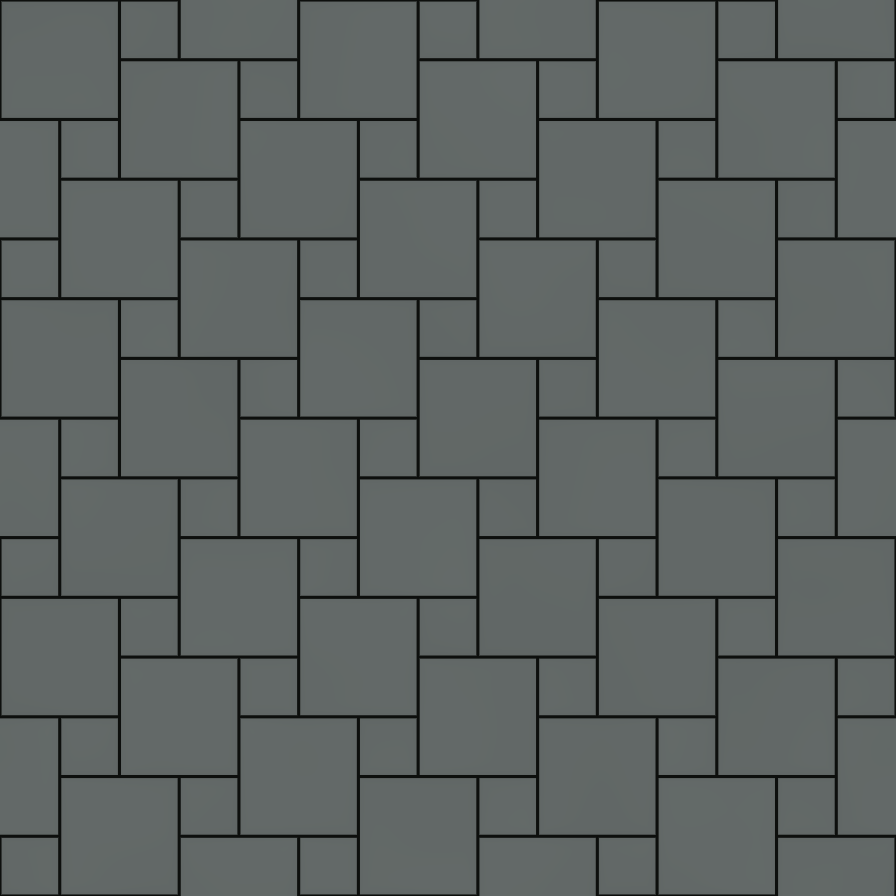
A Shadertoy shader for this pattern:

```glsl
// Hopscotch paving: large and small grey slabs separated by thin dark joints.

const float REPEATS = 3.0;              // pattern periods per canvas side
const float CELLS = 5.0 * REPEATS;      // small-slab widths per canvas side
const float JOINT_HALF_WIDTH = 0.026;   // in small-slab widths
const vec3 SLAB_COLOR = vec3(0.386, 0.410, 0.405);
const vec3 JOINT_COLOR = vec3(0.050, 0.058, 0.050);

float hash(vec2 p) {
    vec3 q = fract(p.xyx * vec3(0.1031, 0.1030, 0.0973));
    q += dot(q, q.yzx + 33.33);
    return fract((q.x + q.y) * q.z);
}

// Value noise that wraps after a whole number of lattice steps
float tiledNoise(vec2 p, float period) {
    vec2 cell = floor(p);
    vec2 f = fract(p);
    f = f * f * (3.0 - 2.0 * f);
    vec2 a = mod(cell, period);
    vec2 b = mod(cell + 1.0, period);
    return mix(mix(hash(a), hash(vec2(b.x, a.y)), f.x),
               mix(hash(vec2(a.x, b.y)), hash(b), f.x), f.y);
}

// Returns the slab's corner cell (xy) and its side length (z)
vec3 findSlab(vec2 p) {
    vec2 cell = floor(p);
    float kind = mod(cell.x - 2.0 * cell.y, 5.0);
    if (kind > 1.5 && kind < 2.5) return vec3(cell, 1.0);
    // Kinds 0, 1, 3 and 4 are the four quarters of a large slab
    vec2 quarter = vec2(kind == 1.0 || kind == 4.0, kind > 2.5);
    return vec3(cell - quarter, 2.0);
}

float insetDistance(vec2 p, vec3 slab) {
    vec2 q = abs(p - slab.xy - 0.5 * slab.z);
    return 0.5 * slab.z - max(q.x, q.y);
}

// Faint tone per slab, a slight tilt across it, and broad mottling
float slabShade(vec2 p, vec3 slab) {
    vec2 id = mod(slab.xy, CELLS);
    vec2 local = (p - slab.xy) / slab.z - 0.5;
    float angle = 6.2832 * hash(id + 7.0);
    float tilt = dot(local, vec2(cos(angle), sin(angle)));
    float mottle = tiledNoise(p * 0.8, CELLS * 0.8) - 0.5;
    return 1.0 + 0.012 * (hash(id) - 0.5) + 0.010 * tilt + 0.012 * mottle;
}

void mainImage(out vec4 fragColor, in vec2 fragCoord) {
    vec2 uv = fragCoord / iResolution.xy;
    vec2 p = CELLS * vec2(uv.x, 1.0 - uv.y);
    float pixel = CELLS / min(iResolution.x, iResolution.y);

    vec3 slab = findSlab(p);
    float inset = insetDistance(p, slab);

    // Slab face, slightly dimmed beside the joint
    float rim = 1.0 - 0.04 * exp(-inset * 18.0);
    vec3 color = SLAB_COLOR * slabShade(p, slab) * rim;

    // Antialiased joint
    float joint = clamp(0.5 + (JOINT_HALF_WIDTH - inset) / pixel, 0.0, 1.0);
    fragColor = vec4(mix(color, JOINT_COLOR, joint), 1.0);
}
```
